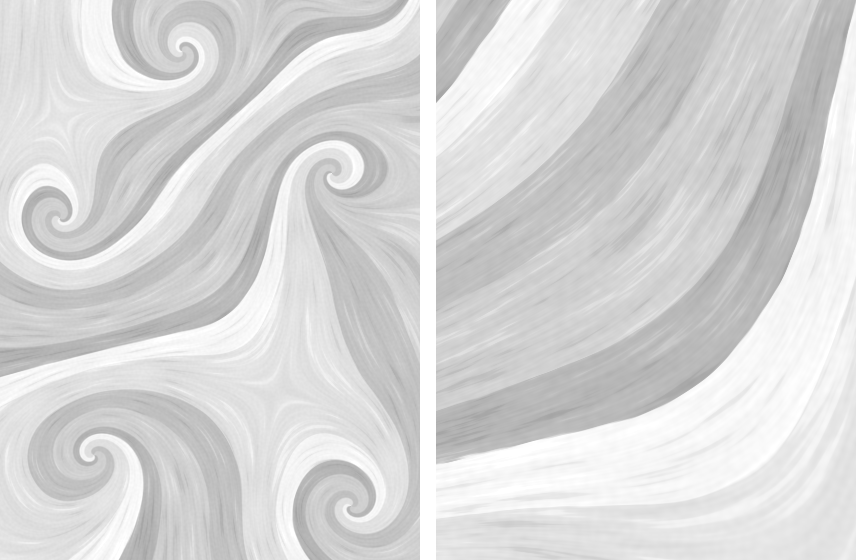
Left: the whole. Right: its middle third, enlarged.
Reproduce this background procedurally as a Shadertoy shader.

```glsl
// Painted grey swirls: curved brush bands that coil into spirals and pinch between them.
// A sum of complex logarithms gives coordinates across and along the strokes;
// the first picks a tone band, both drive stretched gradient noise for bristle marks.

const float TAU = 6.2831853;
const float CORE_RADIUS = 0.014;
const int SPIRALS = 6;
const int BANDS = 5;

// Spiral centre (xy), arm count (z) and winding (w); whole numbers keep the flow periodic.
const vec4 spirals[SPIRALS] = vec4[](
    vec4(0.326, 0.911,  1.0,  3.0),
    vec4(0.110, 0.616, -1.0,  3.0),
    vec4(0.597, 0.694,  1.0, -3.0),
    vec4(0.170, 0.186, -1.0, -3.0),
    vec4(0.630, 0.100, -1.0,  3.0),
    vec4(0.680, 1.060,  1.0,  3.0));

// Tone (x) and width (y) of each band within one cycle.
const vec2 bands[BANDS] = vec2[](
    vec2(0.715, 0.14), vec2(0.965, 0.14), vec2(0.880, 0.24),
    vec2(0.760, 0.20), vec2(0.815, 0.28));

struct Flow {
    vec2 uv;      // across and along the strokes, both of period 1
    float slope;  // cycles of uv.x per canvas height
};

vec2 gradientAt(vec2 cell) {
    float angle = TAU * fract(sin(dot(cell, vec2(127.1, 311.7))) * 43758.5);
    return vec2(cos(angle), sin(angle));
}

// Gradient noise that repeats after the given whole number of cells.
float gradientNoise(vec2 p, vec2 period) {
    vec2 cell = floor(p);
    vec2 f = p - cell;
    vec2 s = f * f * f * (f * (f * 6.0 - 15.0) + 10.0);
    vec2 e = vec2(1.0, 0.0);
    float a = dot(gradientAt(mod(cell, period)), f);
    float b = dot(gradientAt(mod(cell + e.xy, period)), f - e.xy);
    float c = dot(gradientAt(mod(cell + e.yx, period)), f - e.yx);
    float d = dot(gradientAt(mod(cell + e.xx, period)), f - e.xx);
    return mix(mix(a, b, s.x), mix(c, d, s.x), s.y);
}

float noise(vec2 p) {
    return gradientNoise(p, vec2(1024.0));
}

Flow swirlFlow(vec2 p) {
    vec2 uv = vec2(0.0);
    vec2 grad = vec2(0.0);
    for (int i = 0; i < SPIRALS; i++) {
        vec2 q = p - spirals[i].xy;
        float arms = spirals[i].z;
        float winding = spirals[i].w;
        float r2 = max(dot(q, q), 1e-6);
        float soft2 = r2 + CORE_RADIUS * CORE_RADIUS;
        float logR = 0.5 * log(soft2);
        float theta = atan(q.y, q.x);
        uv += vec2(arms * theta + winding * logR, arms * logR - winding * theta);
        grad += arms * vec2(-q.y, q.x) / r2 + winding * q / soft2;
    }
    return Flow(uv / TAU, length(grad) / TAU);
}

// Bristle marks: octaves stretched along the stroke, faded when finer than a pixel.
float bristles(vec2 uv, float footprint) {
    float sum = 0.0;
    float weight = 1.0;
    vec2 cells = vec2(24.0, 2.0);
    for (int i = 0; i < 4; i++) {
        float fade = 1.0 - smoothstep(0.35, 0.9, footprint * cells.x);
        sum += weight * fade * gradientNoise(uv * cells, cells);
        weight *= 0.8;
        cells *= 2.0;
    }
    return sum;
}

// Flat tones around the cycle, joined over the given edge width.
float bandTone(float u, float edge) {
    float sum = 0.0;
    float total = 0.0;
    float start = 0.0;
    for (int i = 0; i < BANDS; i++) {
        float halfWidth = 0.5 * bands[i].y;
        float dist = abs(fract(u - start - halfWidth + 0.5) - 0.5);
        float cover = smoothstep(-edge, edge, halfWidth - dist);
        sum += bands[i].x * cover;
        total += cover;
        start += bands[i].y;
    }
    return sum / max(total, 1e-3);
}

void mainImage(out vec4 fragColor, in vec2 fragCoord) {
    vec2 p = fragCoord / iResolution.y;

    // Hand-drawn wobble of the stroke paths
    vec2 wobble = vec2(noise(p * 5.0 + 11.0), noise(p * 5.0 + 37.0));
    Flow flow = swirlFlow(p + 0.012 * wobble);
    float footprint = flow.slope / iResolution.y;
    float streak = bristles(flow.uv, footprint);

    // Bands swell and taper, with slightly ragged edges
    float u = flow.uv.x - 0.15 + 0.06 * noise(p * 4.0 + 5.0) + 0.007 * streak;
    float tone = bandTone(u, clamp(footprint, 0.002, 0.12));

    // Paint marks, uneven wash and canvas grain
    tone += 0.045 * streak + 0.03 * smoothstep(0.4, 0.7, abs(streak)) * sign(streak);
    tone += 0.025 * noise(p * 6.0 + 71.0) + 0.018 * noise(p * 190.0);
    fragColor = vec4(vec3(clamp(tone, 0.0, 1.0)), 1.0);
}
```
